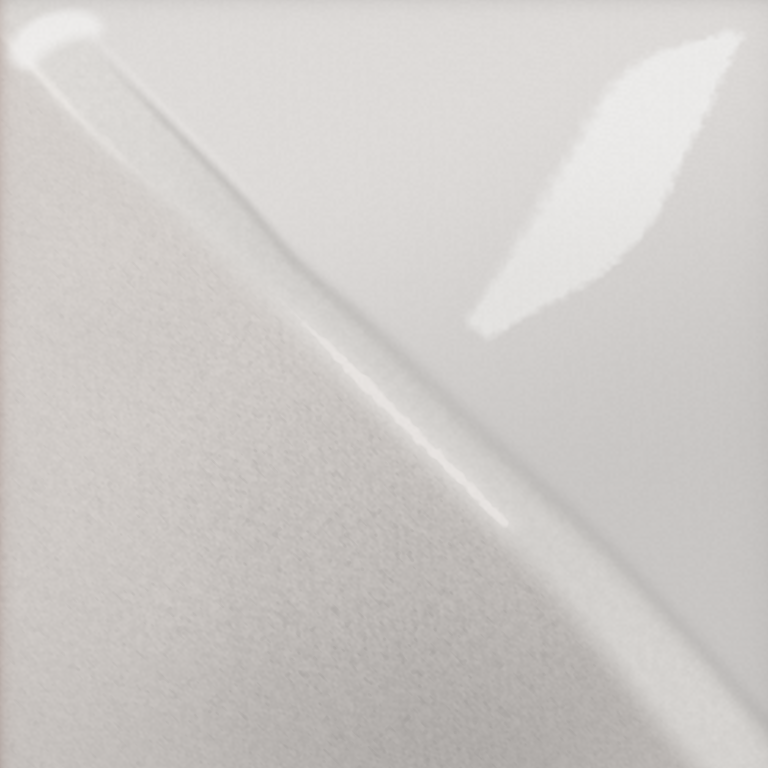
A WebGL 1 fragment shader for this texture:

```glsl
precision highp float;
// A glazed pale ceramic tile: a raised diagonal ridge separates a smooth upper
// half from a grainy, darker lower half. Soft gradients model the clay, and
// distance masks place the glossy reflections.
uniform vec2 u_resolution;

float hash(vec2 p) {
    return fract(sin(dot(p, vec2(127.1, 311.7))) * 43758.5453);
}

float noise(vec2 p) {
    vec2 cell = floor(p), f = fract(p);
    f = f * f * (3.0 - 2.0 * f);
    return mix(mix(hash(cell), hash(cell + vec2(1.0, 0.0)), f.x),
               mix(hash(cell + vec2(0.0, 1.0)), hash(cell + 1.0), f.x), f.y);
}

float bell(float x, float width) {
    return exp(-x * x / (width * width));
}

float smoothMin(float a, float b, float k) {
    float h = max(k - abs(a - b), 0.0) / k;
    return min(a, b) - 0.25 * h * h * k;
}

// Leaf-shaped reflection, measured along and across its own axis.
float leafGloss(vec2 p) {
    vec2 axis = vec2(0.658, 0.753);
    vec2 q = p - vec2(0.622, 0.577);
    float along = dot(q, axis);
    float across = dot(q, vec2(-axis.y, axis.x));
    float rest = 0.515 - along;
    float left = smoothMin(0.022 + 0.18 * along, 0.66 * rest, 0.05);
    float right = smoothMin(0.028 + 0.35 * along, 0.014 + 0.28 * rest, 0.05);
    float inside = smoothMin(left - across, right + across, 0.015);
    inside = smoothMin(inside, min(along + 0.010, rest), 0.012);
    inside += 0.008 * (noise(p * 120.0) - 0.5);
    float softness = mix(0.011, 0.026, smoothstep(0.0, 0.03, across) * smoothstep(0.5, 0.25, along));
    return smoothstep(-0.005, softness, inside);
}

// Streak of light along the lower flank of the ridge, with a faint halo.
float streakGloss(vec2 p) {
    vec2 start = vec2(0.335, 0.640);
    vec2 span = vec2(0.658, 0.319) - start;
    float h = clamp(dot(p - start, span) / dot(span, span), 0.0, 1.0);
    float width = 0.001 + 0.008 * smoothstep(0.05, 0.5, h) * (1.0 - 0.45 * h);
    float d = length(p - start - span * h);
    float core = 1.0 - smoothstep(width - 0.003, width + 0.004, d + 0.005 * (noise(p * 120.0) - 0.5));
    return max(core, 0.35 * bell(d, 0.016)) * smoothstep(0.0, 0.3, h);
}

// Crescent of light over the rounded upper end of the ridge.
float crescentGloss(vec2 p) {
    mat2 tilt = mat2(0.94, -0.34, 0.34, 0.94);
    float outer = length(tilt * (p - vec2(0.073, 0.947)) / vec2(0.068, 0.039));
    float inner = length(tilt * (p - vec2(0.100, 0.913)) / vec2(0.064, 0.036));
    return (1.0 - smoothstep(0.72, 1.12, outer)) * smoothstep(0.6, 1.35, inner);
}

void main() {
    vec2 p = gl_FragCoord.xy / u_resolution;
    float s = p.x + p.y;   // across the ridge
    float t = p.x - p.y;   // along the ridge

    // Smooth upper half, lit from the top left
    float upper = mix(0.785, 0.868, smoothstep(0.05, 0.68, p.y - 0.35 * p.x));
    vec3 upperColor = upper * vec3(1.0, 0.987, 0.977);

    // Grainy lower half with a broad shadow at the bottom
    vec2 shade = (p - vec2(0.60, 0.06)) * vec2(2.4, 2.7);
    float lower = 0.822 - 0.108 * exp(-dot(shade, shade));
    lower -= 0.025 * smoothstep(0.25, 0.0, p.y);
    lower += 0.012 * smoothstep(0.55, 0.95, p.y);
    float grain = noise(vec2(t * 110.0, s * 200.0)) + 0.8 * noise(p * 240.0) - 0.9;
    grain -= 0.8 * smoothstep(0.72, 0.95, noise(vec2(t * 75.0, s * 130.0) + 37.0));
    lower += grain * 0.036 * (0.4 + 0.6 * bell(length(p - vec2(0.48, 0.28)), 0.4));
    lower += 0.014 * (noise(p * 9.0) - 0.5);
    vec3 lowerColor = lower * vec3(1.0, 0.977, 0.960);

    // Ridge body
    float lowEdge = 0.966 - 0.045 * smoothstep(0.4, 0.95, t) - 0.014 * bell(t + 0.72, 0.22);
    float highEdge = 1.061 + 0.012 * bell(t - 0.5, 0.25) - 0.012 * bell(t + 0.27, 0.12)
                   - 0.010 * smoothstep(0.75, 1.0, t);
    float body = 0.820 + 0.042 * smoothstep(-0.3, -0.8, t) + 0.016 * smoothstep(0.2, 0.9, t);
    body += 0.016 * (noise(p * 130.0) - 0.5) + 0.010 * (noise(p * 250.0) - 0.5);
    vec3 ridgeColor = body * vec3(1.0, 0.988, 0.974);

    vec3 color = mix(lowerColor, ridgeColor, smoothstep(lowEdge - 0.05, lowEdge + 0.025, s));
    color = mix(color, upperColor, smoothstep(highEdge - 0.018, highEdge + 0.012, s));

    // Crease along the upper flank, tight near the top and wider below
    float creaseWidth = mix(0.008, 0.022, smoothstep(-0.7, 0.3, t));
    float crease = bell(s - highEdge + 0.004, creaseWidth) * smoothstep(-0.85, -0.6, t);
    color -= crease * mix(0.066, 0.048, smoothstep(-0.4, 0.2, t));
    color += 0.018 * bell(s - highEdge - 0.014, 0.007) * smoothstep(-0.3, -0.6, t)
           * smoothstep(-0.9, -0.75, t);

    // Rim light on the upper part of the lower flank
    float rim = bell(s - lowEdge + 0.002, 0.007 + 0.004 * noise(p * 70.0));
    color += 0.055 * rim * smoothstep(-0.45, -0.85, t) * smoothstep(-0.98, -0.9, t);
    color += 0.025 * bell(s - 0.972, 0.03) * smoothstep(-0.75, -0.35, t) * smoothstep(0.45, 0.2, t);

    // Glossy reflections
    vec3 gloss = mix(vec3(0.895, 0.890, 0.882), vec3(0.925, 0.922, 0.917), smoothstep(0.6, 0.85, p.y));
    color = mix(color, gloss, 0.93 * leafGloss(p));
    color = mix(color, vec3(0.912, 0.897, 0.887), 0.88 * streakGloss(p));
    color = mix(color, vec3(0.935, 0.93, 0.925), 0.92 * crescentGloss(p));

    // Rounded tile borders and fine speckle
    color -= vec3(0.06, 0.085, 0.09) * exp(-p.x / 0.008);
    color -= 0.05 * exp(-(1.0 - p.y) / 0.012) + 0.025 * exp(-(1.0 - p.x) / 0.02);
    color += 0.014 * (noise(p * 280.0 + 11.0) - 0.5);

    gl_FragColor = vec4(color, 1.0);
}
```
